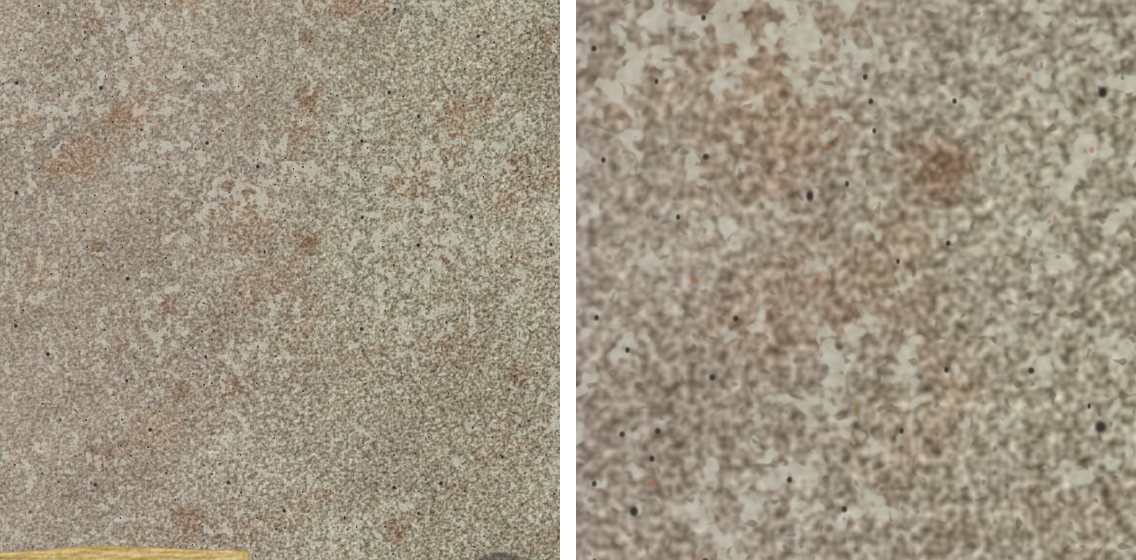
Left: the whole. Right: its middle third, enlarged.
A three.js fragment shader for this texture:

```glsl
// Weathered concrete: fine sandy grain over soft diagonal mottling, with pale
// flakes in clusters, rust stains, dark pits and a worn yellow painted edge.
// Layers of gradient noise set the tone; jittered cells scatter pits and stains.
varying vec2 vUv;

vec2 hash2(vec2 p) {
  vec3 q = fract(p.xyx * vec3(0.1031, 0.1030, 0.0973));
  q += dot(q, q.yzx + 33.33);
  return fract((q.xx + q.yz) * q.zy);
}

float cornerSlope(vec2 cell, vec2 offset) {
  float angle = 6.2832 * hash2(cell).x;
  return dot(vec2(cos(angle), sin(angle)), offset);
}

// Gradient noise, roughly -0.7 to 0.7
float noise(vec2 p) {
  p += 64.0;
  vec2 i = floor(p), f = fract(p);
  vec2 u = f * f * f * (f * (f * 6.0 - 15.0) + 10.0);
  vec2 e = vec2(1.0, 0.0);
  return mix(
    mix(cornerSlope(i, f), cornerSlope(i + e, f - e), u.x),
    mix(cornerSlope(i + e.yx, f - e.yx), cornerSlope(i + 1.0, f - 1.0), u.x), u.y);
}

float fbm(vec2 p) {
  float sum = 0.0, amplitude = 1.0;
  for (int i = 0; i < 4; i++) {
    sum += amplitude * noise(p);
    p = mat2(1.6, 1.2, -1.2, 1.6) * p + 7.3;
    amplitude *= 0.55;
  }
  return sum;
}

// Jittered round spots; radius is a fraction of one cell
float spots(vec2 p, float cells, float chance, float radius) {
  p *= cells;
  vec2 id = floor(p);
  vec2 center = 0.3 + 0.4 * hash2(id + 19.0);
  vec2 trait = hash2(id + 71.0);
  float r = radius * mix(0.5, 1.0, trait.y);
  float d = length((fract(p) - center) * vec2(1.0, mix(0.65, 1.1, trait.y)));
  return step(trait.x, chance) * smoothstep(r, r * 0.25, d);
}

void main() {
  vec2 p = vUv;
  vec2 warped = p + 0.012 * vec2(noise(p * 24.0), noise(p * 24.0 + 31.0));
  vec2 diagonal = mat2(0.85, -0.53, 0.53, 0.85) * p;

  // Broad tone: pinkish on the left, greener on the right
  float mottle = fbm(diagonal * vec2(3.0, 6.5) + 4.0);
  float patches = fbm(p * 13.0 + 11.0);
  vec3 color = mix(vec3(0.615, 0.567, 0.512), vec3(0.603, 0.577, 0.503),
                   smoothstep(0.3, 0.75, p.x + 0.3 * mottle));
  color += 0.06 * mottle + 0.035 * patches;

  // Rust stains: wide veils and small spots
  float veil = smoothstep(0.12, 0.6, fbm(diagonal * vec2(5.0, 8.0) + 23.0));
  veil *= 0.55 + 0.45 * smoothstep(0.3, 0.9, p.y);
  color = mix(color, vec3(0.60, 0.47, 0.36), 0.5 * veil);
  float stain = spots(warped, 8.0, 0.24, 0.3);
  color = mix(color, vec3(0.47, 0.35, 0.26), 0.5 * stain * (0.8 + patches));

  // Sandy grain, rougher toward the lower right
  float rough = mix(0.85, 1.2, smoothstep(0.25, 0.8, p.x - 0.4 * p.y + 0.25));
  float grain = 0.5 * noise(diagonal * vec2(125.0, 150.0))
              + 0.45 * noise(p * 215.0 + 5.0)
              + 0.25 * noise(p * 65.0 + 9.0);
  color += 0.40 * rough * grain * vec3(1.0, 1.02, 1.02);

  // Pale flakes, gathered in clusters
  float band = smoothstep(0.35, 0.0, abs(p.y - 0.9 + 0.4 * p.x));
  float cluster = 0.45 * fbm(diagonal * vec2(5.0, 8.0) + 41.0) + 0.16 * band;
  float flake = noise(warped * 48.0 + 3.0) + 0.6 * noise(p * 105.0 + 17.0)
              + 0.4 * noise(p * 190.0) + cluster;
  color = mix(color, vec3(0.77, 0.765, 0.705), 0.72 * smoothstep(0.2, 0.58, flake));

  // Dark pores, pits and a few rusty grains
  float pore = smoothstep(0.30, 0.52, noise(p * 145.0 + 27.0));
  color = mix(color, vec3(0.38, 0.34, 0.28), 0.45 * rough * pore);
  color = mix(color, vec3(0.17, 0.15, 0.13), 0.8 * spots(p, 62.0, 0.07, 0.19));
  color = mix(color, vec3(0.14, 0.13, 0.12), 0.85 * spots(p + 0.37, 21.0, 0.05, 0.12));
  color = mix(color, vec3(0.62, 0.36, 0.22), 0.5 * spots(p + 0.61, 50.0, 0.03, 0.18));

  // Dark blotch on the lower edge
  float blotch = length((warped - vec2(0.89, 0.0)) / vec2(0.04, 0.017));
  color = mix(color, vec3(0.36, 0.33, 0.31) + 0.15 * grain,
              0.75 * smoothstep(1.1, 0.7, blotch));

  // Yellow painted edge, brushed sideways
  float top = 0.014 + 0.011 * smoothstep(0.0, 0.16, p.x)
            - 0.007 * smoothstep(0.2, 0.42, p.x) + 0.004 * noise(vec2(p.x * 28.0, 2.0));
  vec2 past = max(p - vec2(0.437, top - 0.008), 0.0);
  float edge = length(past) - 0.008;
  float brush = noise(p * vec2(14.0, 130.0)) + 0.5 * noise(p * vec2(60.0, 170.0));
  vec3 paint = vec3(0.78, 0.68, 0.45) + vec3(0.20, 0.22, 0.26) * brush + 0.12 * grain;
  paint = mix(paint, vec3(0.58, 0.44, 0.22), 0.5 * smoothstep(-0.004, 0.0, edge));
  color = mix(color, paint, 0.95 * smoothstep(0.0015, -0.0015, edge));

  gl_FragColor = vec4(clamp(color, 0.0, 1.0), 1.0);
}
```
